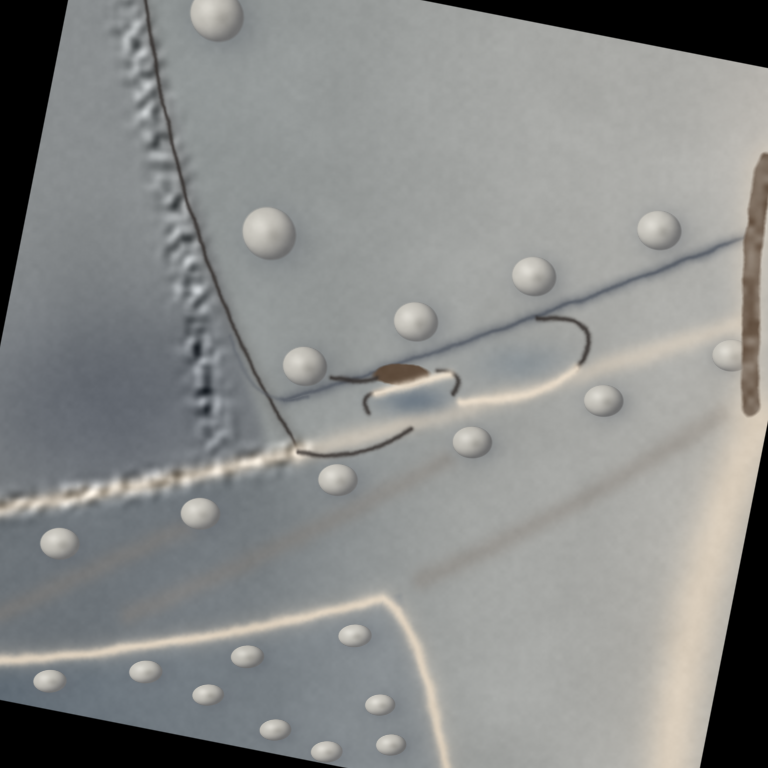
Write a three.js fragment shader that draws this texture.

```glsl
// Weathered riveted metal plates on a tilted square over black.
// Plates are soft masks, seams and ridges are distances to bent curves,
// rivets are lit domes set in rows, and sine-hash noise adds the wear.
#define TILT .194
#define HALF_SIDE .5
#define WOBBLE .007
#define GRAIN .035
#define CREAM vec3(.86, .81, .74)
#define RUST vec3(.36, .29, .23)
#define CRACK vec3(.2, .18, .17)
#define SHADE vec3(.37, .39, .42)
#define LIGHT vec3(-.42, .48, .77)

varying vec2 vUv;
vec3 col;
vec2 w; // position bent by noise

float hash(vec2 p) { return fract(sin(dot(p, vec2(127.1, 311.7))) * 43758.5); }

float noise(vec2 p) {
  vec2 i = floor(p), f = fract(p);
  f = f * f * (3. - 2. * f);
  return mix(mix(hash(i), hash(i + vec2(1, 0)), f.x),
             mix(hash(i + vec2(0, 1)), hash(i + vec2(1, 1)), f.x), f.y);
}

float fbm(vec2 p) {
  float sum = 0., amp = .5;
  for (int i = 0; i < 4; i++) {
    sum += amp * noise(p);
    p = p * 2.03 + 17.;
    amp *= .5;
  }
  return sum;
}

// Distance to a quadratic curve, walked in short segments
float curve(float ax, float ay, float bx, float by, float cx, float cy) {
  float best = 9.;
  vec2 a = vec2(ax, ay), b = vec2(bx, by), c = vec2(cx, cy), last = a;
  for (int i = 1; i <= 10; i++) {
    float t = float(i) / 10.;
    vec2 next = mix(mix(a, b, t), mix(b, c, t), t), e = next - last, d = w - last;
    best = min(best, length(d - e * clamp(dot(d, e) / dot(e, e), 0., 1.)));
    last = next;
  }
  return best;
}

float glow(float d, float size) { return exp(-d * d / (size * size)); }
float blob(vec2 p, float x, float y, float rx, float ry) {
  return glow(length((p - vec2(x, y)) / vec2(rx, ry)), 1.);
}
float below(float v, float edge, float soft) {
  return 1. - smoothstep(edge - soft, edge + soft, v);
}
void paint(vec3 tone, float amount) { col = mix(col, tone, amount); }

// A row of domes along start + k * stride + k * k * bend
void rivets(float count, vec2 start, vec2 stride, vec2 bend, vec2 size) {
  for (int i = 0; i < 6; i++) {
    float k = float(i);
    if (k >= count) break;
    vec2 q = vUv - start - k * stride - k * k * bend;
    q = vec2(q.x + .2 * q.y, q.y - .12 * q.x) / size;
    float d = length(q);
    paint(SHADE, .5 * blob(q, .2, -.22, 1.05, 1.05));
    float lit = dot(vec3(q, sqrt(max(1. - d * d, 0.))), LIGHT);
    vec3 dome = mix(vec3(.44), vec3(.76, .75, .72), smoothstep(-.2, .9, lit));
    dome += .1 * blob(q, -.3, .35, .35, .35) - .08 * blob(q, .15, -.1, .3, .3);
    paint(dome, below(d, 1., .06));
  }
}

void main() {
  vec2 p = vUv;
  w = p + WOBBLE * (vec2(fbm(p * 38.), fbm(p * 38. + 50.)) - .47);

  // Plate tones
  col = mix(vec3(.56, .58, .58), vec3(.67, .67, .655), smoothstep(.15, .95, p.x));
  paint(vec3(.79, .77, .74), .7 * blob(p, 1.02, .82, .09, .16));
  float underLedge = below(w.y, .333 + .2 * w.x, .006);
  float corner = below(w.x, .46 - .27 * w.y, .012) * (1. - underLedge);
  paint(mix(vec3(.54, .555, .56), SHADE, .95 * blob(p, .14, .47, .21, .14)), corner);
  paint(vec3(.43, .455, .475), underLedge * below(p.x, .4, .22));
  float panel = below(w.y, .14 + .06 * w.x + .208 * w.x * w.x, .004);
  panel *= below(w.x, .58 - .25 * w.y, .004);
  paint(mix(vec3(.38, .42, .455), vec3(.54, .56, .57), p.x / .56), panel);

  // Diagonal stains and the pale fold at the right
  float stain = min(curve(0., .2, .12, .26, .24, .31), curve(.17, .2, .36, .28, .58, .4));
  stain = min(stain, curve(.55, .245, .74, .33, .94, .46));
  paint(vec3(.52, .49, .46), .4 * glow(stain, .014));
  float fold = curve(.99, .45, .9, .26, .87, -.02);
  paint(CREAM, .8 * glow(fold, .035) + .15 * glow(fold, .1));

  // Lumpy sealant and the left seam
  float lump = noise(p * 75.) - noise(p * 75. + vec2(.5, -.5));
  col += .55 * lump * glow(curve(.163, 1., .236, .74, .28, .43), .024);
  float seam = curve(.19, 1., .235, .66, .388, .414);
  paint(CRACK, .65 * glow(seam, .0028) + .15 * glow(seam, .012));

  // Raised strip: dark upper edge, pale lower edge, crusted ledge
  float upper = curve(.37, .478, .65, .565, .975, .693);
  float hook = curve(.3, .56, .33, .46, .4, .482);
  paint(SHADE, .55 * glow(upper, .009) + .45 * glow(min(upper, hook), .003));
  paint(CREAM, .6 * glow(curve(.39, .41, .66, .48, .97, .58), .014));
  float ledge = curve(0., .338, .16, .362, .39, .41);
  paint(CREAM, .8 * glow(ledge, .011));
  col += .5 * lump * glow(ledge, .018);

  // Lower-left panel rim
  float rim = min(curve(0., .14, .25, .155, .5, .222), curve(.5, .222, .545, .2, .58, 0.));
  paint(CREAM, .8 * glow(rim, .007) + .2 * glow(rim, .018));

  // Rivet rows
  rivets(2., vec2(.2825, .98), vec2(.068, -.284), vec2(0), vec2(.035));
  rivets(4., vec2(.397, .523), vec2(.14, .0575), vec2(.0046, .0005), vec2(.029, .026));
  rivets(6., vec2(.078, .292), vec2(.185, .0365), vec2(-.002, .0025), vec2(.026, .021));
  rivets(4., vec2(.065, .113), vec2(.121, .0083), vec2(.0038), vec2(.022, .015));
  rivets(3., vec2(.271, .095), vec2(.098, -.054), vec2(-.0104, .0085), vec2(.021, .014));
  rivets(2., vec2(.495, .082), vec2(.0143, -.052), vec2(0), vec2(.02, .014));

  // Torn skin: hollow, exposed rust, cracks and curled lips
  paint(vec3(.4, .45, .5), .8 * blob(w, .54, .479, .045, .018));
  paint(vec3(.5, .54, .57), .6 * blob(w, .68, .525, .06, .028));
  paint(RUST, below(length((w - vec2(.523, .512)) / vec2(.037, .014)), 1., .12));
  float crack = min(curve(.43, .508, .46, .502, .49, .507), curve(.5, .49, .467, .487, .48, .462));
  crack = min(crack, curve(.57, .517, .61, .515, .59, .488));
  crack = min(crack, curve(.7, .586, .8, .59, .75, .52));
  crack = min(crack, curve(.39, .41, .48, .4, .535, .44));
  paint(CRACK, .8 * glow(crack, .0035));
  float lip = min(curve(.49, .487, .535, .502, .585, .512), curve(.75, .52, .7, .475, .6, .478));
  paint(CREAM + .05, .95 * glow(lip, .006));

  // Rusted strip at the right edge
  float strip = curve(1., .79, .975, .74, .977, .47);
  paint(CREAM, .5 * glow(strip, .025));
  paint(mix(RUST, vec3(.55, .5, .45), noise(p * 90.)), below(strip, .011, .003));

  // Surface wear and the tilted frame
  col += GRAIN * (2. * fbm(p * 9.) + fbm(p * 110.) - 1.41);
  float c = cos(TILT), s = sin(TILT);
  vec2 r = abs(mat2(c, s, -s, c) * (p - .5));
  gl_FragColor = vec4(col * below(max(r.x, r.y), HALF_SIDE, .0012), 1.);
}
```
